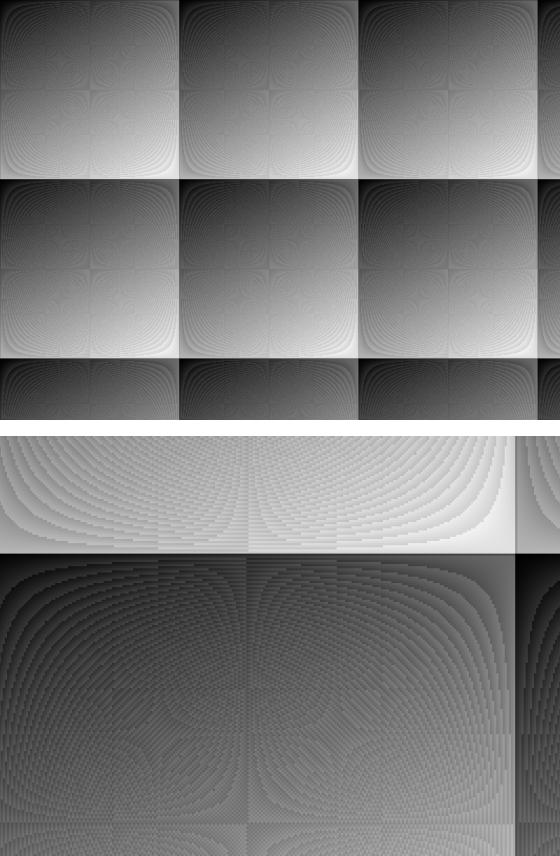
Top, the full canvas; bottom, a detail of the centre.
Reproduce this pattern procedurally as a WebGL 2 fragment shader.

```glsl
#version 300 es
precision highp float;
// Repeating grey tile whose fine grain is a multiplication table: each cell
// mixes a ramp across, a ramp down and the wrapped product of its column and
// row. The cells are averaged over each pixel's footprint to smooth the moire.

#define CELLS_DOWN 600.0      // cells over the canvas height
#define TILE_CELLS 256.0      // cells along one side of a tile
#define ACROSS_WEIGHT 0.299   // share of the left-to-right ramp
#define DOWN_WEIGHT 0.587     // share of the top-to-bottom ramp
#define PRODUCT_WEIGHT 0.114  // share of the wrapped product
#define MAX_SPAN 8            // most cells averaged along one axis

uniform vec2 u_resolution;
out vec4 fragColor;

// Grey level of one cell, counted from the top left corner.
float cellTone(vec2 cell) {
    vec2 local = mod(cell, TILE_CELLS);
    float product = mod(local.x * local.y, TILE_CELLS);
    vec3 levels = vec3(local, product) / (TILE_CELLS - 1.0);
    return dot(levels, vec3(ACROSS_WEIGHT, DOWN_WEIGHT, PRODUCT_WEIGHT));
}

// Average tone of the cells inside a rectangle, weighted by covered area.
float filteredTone(vec2 lo, vec2 hi) {
    vec2 first = floor(lo);
    float total = 0.0;
    float area = 0.0;
    for (int j = 0; j < MAX_SPAN; j++) {
        if (first.y + float(j) >= hi.y) break;
        for (int i = 0; i < MAX_SPAN; i++) {
            vec2 cell = first + vec2(i, j);
            if (cell.x >= hi.x) break;
            vec2 overlap = max(min(cell + 1.0, hi) - max(cell, lo), 0.0);
            float weight = overlap.x * overlap.y;
            total += weight * cellTone(cell);
            area += weight;
        }
    }
    return total / max(area, 1e-6);
}

void main() {
    // Pixel footprint in cells, with rows counted downward from the top.
    float cellsPerPixel = CELLS_DOWN / u_resolution.y;
    vec2 fromTop = vec2(gl_FragCoord.x, u_resolution.y - gl_FragCoord.y);
    vec2 lo = (fromTop - 0.5) * cellsPerPixel;
    vec2 hi = (fromTop + 0.5) * cellsPerPixel;

    fragColor = vec4(vec3(filteredTone(lo, hi)), 1.0);
}
```
